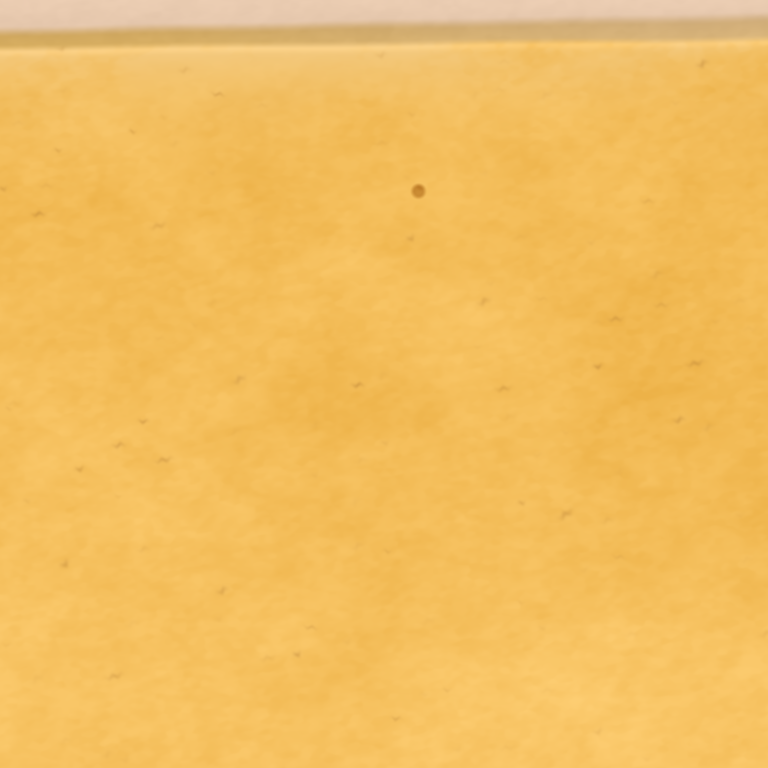
A Shadertoy shader for this texture:

```glsl
// Warm yellow painted panel with soft mottling, small specks and a pale ledge along the top.

const vec3 DEEP_YELLOW  = vec3(0.930, 0.700, 0.285);
const vec3 LIGHT_YELLOW = vec3(0.990, 0.800, 0.440);
const vec3 CREAM        = vec3(0.950, 0.790, 0.510);
const vec3 LEDGE_PINK   = vec3(0.918, 0.800, 0.695);
const vec3 SHADOW_LEFT  = vec3(0.820, 0.660, 0.370);
const vec3 SHADOW_RIGHT = vec3(0.825, 0.685, 0.475);
const vec3 SPECK_BROWN  = vec3(0.720, 0.500, 0.210);
const vec3 SPOT_BROWN   = vec3(0.730, 0.470, 0.140);

const float LEDGE_DROP     = 0.041;  // ledge depth at the left side
const float LEDGE_RISE     = 0.019;  // how much it shrinks to the right
const float BLOTCH_AMOUNT  = 0.72;
const float GRAIN_AMOUNT   = 0.42;
const float SPECK_CELLS    = 19.0;
const float SPECK_CHANCE   = 0.34;
const float FIBRE_TILT     = 0.25;   // radians
const vec2  SPOT_CENTRE    = vec2(0.545, 0.751);
const float SPOT_RADIUS    = 0.0083;

vec3 hash3(vec2 p) {
    vec3 q = fract(vec3(p.xyx) * vec3(0.1031, 0.1030, 0.0973));
    q += dot(q, q.yxz + 33.33);
    return fract((q.xxy + q.yzz) * q.zyx);
}

vec2 rotate(vec2 p, float angle) {
    float c = cos(angle), s = sin(angle);
    return vec2(c * p.x + s * p.y, c * p.y - s * p.x);
}

// Smooth cellular noise: jittered cells blended by distance, centred on zero.
float cellNoise(vec2 p) {
    vec2 cell = floor(p);
    float sum = 0.0, weight = 0.0;
    for (int y = -2; y <= 2; y++)
    for (int x = -2; x <= 2; x++) {
        vec2 id = cell + vec2(x, y);
        vec3 h = hash3(id + 71.0);
        vec2 d = p - id - h.xy;
        float w = exp(-4.5 * dot(d, d));
        sum += w * (h.z - 0.5);
        weight += w;
    }
    return sum / weight;
}

// Broad cloudy stains, bent by slow sines.
float blotches(vec2 uv) {
    vec2 p = uv + 0.025 * sin(uv.yx * vec2(17.0, 13.0) + vec2(1.0, 4.0));
    return 0.36 * cellNoise(p * vec2(4.0, 5.0) + 3.0)
         + 0.34 * cellNoise(p * vec2(9.0, 12.0) + 20.0)
         + 0.30 * cellNoise(p * vec2(20.0, 29.0) + 50.0);
}

// Fine short fibres, nearly horizontal.
float grain(vec2 uv) {
    vec2 p = rotate(uv, FIBRE_TILT * 0.6);
    return 0.50 * cellNoise(p * vec2(42.0, 72.0) + 90.0)
         + 0.50 * cellNoise(p * vec2(90.0, 140.0) + 130.0);
}

// Scattered soft flecks, most of them faint.
float specks(vec2 uv) {
    vec2 cell = floor(uv * SPECK_CELLS);
    float cover = 0.0;
    for (int y = -1; y <= 1; y++)
    for (int x = -1; x <= 1; x++) {
        vec2 id = cell + vec2(x, y);
        vec3 place = hash3(id + 211.0);
        vec3 look = hash3(id + 407.0);
        vec2 d = uv - (id + place.xy) / SPECK_CELLS;
        d = rotate(d, FIBRE_TILT + 0.8 * (look.z - 0.5));
        d.y += 0.0012 * sin(d.x * 500.0 + 6.0 * look.y);
        vec2 size = vec2(mix(0.004, 0.0095, look.y), mix(0.0026, 0.0042, look.z));
        float strength = step(place.z, SPECK_CHANCE) * mix(0.06, 0.40, pow(look.x, 3.0));
        cover = max(cover, strength * exp(-dot(d / size, d / size)));
    }
    return cover;
}

void mainImage(out vec4 fragColor, in vec2 fragCoord) {
    vec2 uv = fragCoord / iResolution.xy;
    float depth = 1.0 - uv.y;
    float fineGrain = grain(uv);

    // Yellow field: brighter at the foot, deeper towards the right
    float tone = 0.42 + 0.27 * smoothstep(0.52, 0.95, depth)
               - 0.15 * smoothstep(0.55, 1.0, uv.x) * smoothstep(0.95, 0.5, depth);
    tone += BLOTCH_AMOUNT * blotches(uv) + GRAIN_AMOUNT * fineGrain;
    tone += 0.014 * sin(uv.x * 83.0 + 2.0 * sin(uv.x * 31.0)) * smoothstep(0.3, 0.9, depth);
    vec3 color = mix(DEEP_YELLOW, LIGHT_YELLOW, tone);

    // Pale wash below the ledge, thinning unevenly
    float ledge = LEDGE_DROP - LEDGE_RISE * uv.x + 0.0006 * sin(uv.x * 23.0);
    float base = 0.064 - 0.012 * uv.x + 0.0007 * sin(uv.x * 15.0 + 1.0);
    float wash = exp(-max(depth - base, 0.0) / 0.055);
    float unevenness = 0.75 + 0.9 * cellNoise(uv * vec2(7.0, 16.0)) + 0.4 * fineGrain;
    color = mix(color, CREAM, wash * clamp(unevenness, 0.0, 1.0));
    color += 0.03 * exp(-pow((depth - base - 0.004) / 0.005, 2.0));

    // Flecks and the single round spot
    color = mix(color, SPECK_BROWN, specks(uv));
    vec2 fromSpot = uv - SPOT_CENTRE;
    float spot = 1.0 - smoothstep(-0.0035, 0.0035, length(fromSpot) - SPOT_RADIUS);
    color = mix(color, SPOT_BROWN, spot * (0.85 + 0.8 * fineGrain));

    // Shaded strip, then the pink ledge
    vec3 shadow = mix(SHADOW_LEFT, SHADOW_RIGHT, smoothstep(0.0, 0.9, uv.x));
    float across = clamp((depth - ledge) / (base - ledge), 0.0, 1.0);
    shadow += vec3(0.045, 0.040, 0.005) * (across - 0.35) + 0.03 * fineGrain;
    color = mix(shadow, color, smoothstep(base - 0.007, base + 0.004, depth));
    vec3 pink = LEDGE_PINK + 0.025 * fineGrain - 0.02 * smoothstep(0.0, ledge, depth);
    color = mix(pink, color, smoothstep(ledge - 0.008, ledge + 0.008, depth));

    fragColor = vec4(color, 1.0);
}
```
